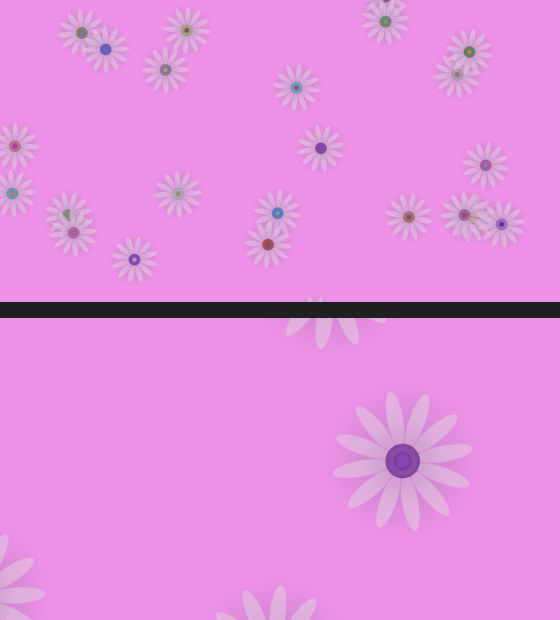
Top, the full canvas; bottom, a detail of the centre.
Reproduce this pattern procedurally as a WebGL 1 fragment shader.

```glsl
precision highp float;

uniform vec2 u_resolution;

const float TAU = 6.2831853;
const float PETALS = 12.0;

vec3 hash3(float n) {
    vec3 p = fract(n * vec3(0.1031, 0.1130, 0.0973) + 0.37);
    p += dot(p, p.yzx + 33.33);
    return fract((p.xxy + p.yzz) * p.zyx);
}

// Approximate signed distance to an ellipse with half axes r
float ellipse(vec2 p, vec2 r) {
    float k = length(p / r);
    return k * (k - 1.0) / max(length(p / (r * r)), 0.001);
}

// Antialiased coverage of a signed distance
float fill(float d, float soft) {
    return 1.0 - smoothstep(-soft, soft, d);
}

vec3 paintDaisy(vec3 color, vec2 p, float seed, float soft) {
    float r = length(p);
    if (r > 0.11) return color;

    // Soft shadow under the flower
    float shade = 0.28 * (1.0 - smoothstep(0.03, 0.098, r));
    color = mix(color, vec3(0.57, 0.43, 0.62), shade);

    // Petals, folded into one angular sector
    float sector = TAU / PETALS;
    float turn = hash3(seed + 71.0).x * sector;
    float angle = mod(atan(p.y, p.x) + turn, sector) - 0.5 * sector;
    vec2 q = r * vec2(cos(angle), sin(angle));
    float petal = fill(ellipse(q - vec2(0.047, 0.0), vec2(0.031, 0.0088)), soft);
    vec3 petalColor = mix(vec3(0.82, 0.70, 0.82), vec3(0.89, 0.77, 0.88),
                          smoothstep(0.02, 0.05, r));
    color = mix(color, petalColor, 0.62 * petal);

    // Coloured heart with a contrasting dot
    vec3 heart = mix(vec3(0.25, 0.22, 0.32), vec3(0.82, 0.72, 0.82), hash3(seed + 131.0));
    vec3 dotColor = mix(vec3(0.30, 0.20, 0.25), vec3(0.88, 0.70, 0.80), hash3(seed + 197.0));
    heart *= 1.0 - 0.12 * smoothstep(0.014, 0.019, r);
    color = mix(color, heart, 0.92 * fill(r - 0.0190, soft));
    color = mix(color, heart * 0.8, 0.6 * fill(r - 0.0100, soft));
    return mix(color, dotColor, 0.9 * fill(r - 0.0075, soft));
}

void main() {
    vec2 p = gl_FragCoord.xy / u_resolution.y;
    float aspect = u_resolution.x / u_resolution.y;
    float soft = 0.9 / u_resolution.y;
    vec3 color = vec3(0.935, 0.570, 0.910);

    // Loosely scattered flowers: a coarse grid with wide jitter
    for (int i = 0; i < 24; i++) {
        float n = float(i);
        vec2 cell = vec2(mod(n, 6.0), floor(n / 6.0));
        vec2 jitter = (hash3(n + 5.0).xy - 0.5) * 1.6;
        vec2 center = (cell + 0.5 + jitter) / vec2(6.0, 4.0) * vec2(aspect, 1.0);
        color = paintDaisy(color, p - center, n, soft);
    }

    gl_FragColor = vec4(color, 1.0);
}
```
